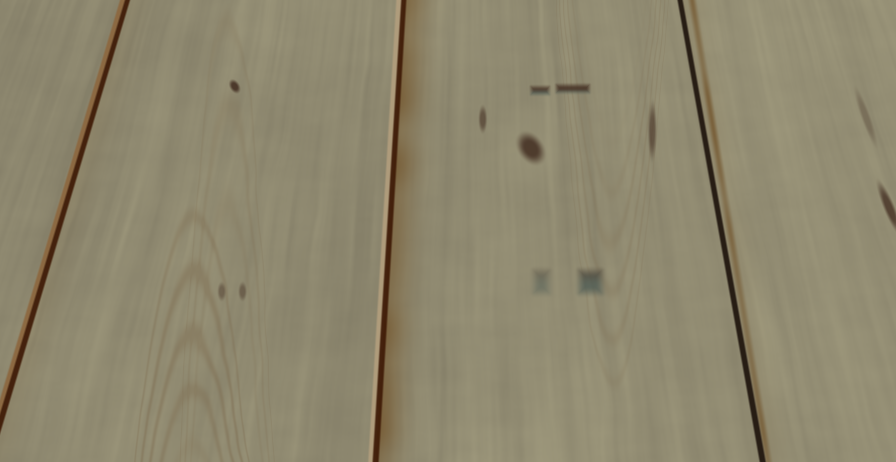
This texture is drawn by a Shadertoy shader. Its source:

```glsl
// Pale wooden planks seen in slight perspective: three fanned seams, soft lengthwise grain,
// arched growth rings, a few knots and stains. Plank coordinates come from a linear fan;
// grain is stretched value noise, marks are soft ellipses and boxes. Unit: canvas height.

const vec3 PALE_WOOD = vec3(0.615, 0.592, 0.482);
const vec3 GREY_WOOD = vec3(0.535, 0.512, 0.420);
const vec3 RING_BROWN = vec3(0.49, 0.42, 0.31);
const vec3 SHADE_BROWN = vec3(0.47, 0.37, 0.22);
const vec3 GAP_RED = vec3(0.25, 0.11, 0.03);
const vec3 GAP_BLACK = vec3(0.13, 0.09, 0.06);
const vec3 LIP_LIGHT = vec3(0.70, 0.62, 0.49);
const vec3 LIP_TAN = vec3(0.55, 0.40, 0.24);
const vec3 KNOT_BROWN = vec3(0.27, 0.19, 0.14);
const vec3 STAIN_TEAL = vec3(0.31, 0.36, 0.33);

float hash(vec2 p) {
    vec3 q = fract(p.xyx * vec3(0.1031, 0.1030, 0.0973));
    q += dot(q, q.yzx + 33.33);
    return fract((q.x + q.y) * q.z);
}

float noise(vec2 p) {
    vec2 i = floor(p), f = fract(p);
    f = f * f * (3.0 - 2.0 * f);
    return mix(mix(hash(i), hash(i + vec2(1, 0)), f.x),
               mix(hash(i + vec2(0, 1)), hash(i + vec2(1, 1)), f.x), f.y);
}

float fbm(vec2 p) {
    float sum = 0.0, amp = 0.5;
    for (int i = 0; i < 4; i++) {
        sum += amp * noise(p);
        p = p * 2.03 + 17.0;
        amp *= 0.5;
    }
    return sum / 0.9375;
}

// Soft vertical line of half width w around d = 0
float line(float d, float w, float soft) {
    return 1.0 - smoothstep(w - soft, w + soft, abs(d));
}

// Soft ellipse; lean shears it sideways
float spot(vec2 p, vec2 radius, float lean) {
    p.x += lean * p.y;
    return 1.0 - smoothstep(0.45, 1.35, length(p / radius));
}

float softBox(vec2 p, vec2 halfSize, float soft) {
    vec2 d = abs(p) - halfSize;
    return 1.0 - smoothstep(-soft, soft, length(max(d, 0.0)) + min(max(d.x, d.y), 0.0));
}

// Nested parabolic growth rings opening downward from p = 0
float arches(vec2 p, float bend, float spacing) {
    float depth = -p.y - bend * p.x * p.x;
    float ring = pow(0.5 + 0.5 * cos(6.2832 * depth / spacing), 3.0);
    return ring * smoothstep(-0.03, 0.02, depth) * (1.0 - smoothstep(0.3, 0.65, depth));
}

void mainImage(out vec4 fragColor, in vec2 fragCoord) {
    vec2 p = fragCoord / iResolution.y;
    p.x *= 1.9394 * iResolution.y / iResolution.x;
    float soft = max(0.003, 0.8 / iResolution.y);

    // Fan of planks: u counts planks, d is the signed distance to the nearest seam
    float fall = 1.0 - p.y;
    float plankWidth = 0.598 + 0.240 * fall;
    float u = (p.x - 0.874 + 0.061 * fall) / plankWidth;
    float plank = floor(u), seam = floor(u + 0.5);
    float d = (u - seam) * plankWidth;

    // Broad tone, lengthwise grain and fine fibres
    vec2 g = vec2(u, p.y) + plank * vec2(0.0, 7.3);
    float warp = fbm(g * vec2(4.0, 3.0)) - 0.5;
    float tone = 0.52 + 0.8 * (fbm(p * 2.6 + 4.0) - 0.5);
    tone += 0.75 * (fbm(vec2(g.x * 24.0 + warp, g.y * 1.3)) - 0.5);
    tone += 0.30 * (noise(vec2(g.x * 75.0 + warp * 3.0, g.y * 5.0)) - 0.5);
    tone += 0.25 * (fbm(p * vec2(13.0, 32.0)) - 0.5);
    tone += 0.12 * plank - 0.2 * smoothstep(0.9, 0.0, p.x) * p.y;
    vec3 col = mix(GREY_WOOD, PALE_WOOD, clamp(tone, -0.15, 1.1));

    // Growth rings: two arches on the left plank, one flipped on the middle plank
    vec2 wobble = vec2(0.025 * warp, 0.08 * warp);
    float leftPlank = line(plank + 1.0, 0.5, 0.1), midPlank = line(plank, 0.5, 0.1);
    float rings = arches(p - vec2(0.417, 0.53) + wobble, 34.0, 0.125) * leftPlank;
    rings += 0.5 * arches(p - vec2(0.49, 0.97) + wobble, 90.0, 0.21) * leftPlank;
    rings += 0.5 * arches((p - vec2(1.325, 0.155) + wobble) * vec2(1, -1), 58.0, 0.11) * midPlank;
    col = mix(col, RING_BROWN, 0.42 * min(rings, 1.0));

    // Knot with a pale halo, then small flecks
    vec2 k = p - vec2(1.149, 0.679);
    col = mix(col, PALE_WOOD, 0.4 * spot(k, vec2(0.07, 0.09), 0.0));
    col = mix(col, KNOT_BROWN, 0.88 * spot(k, vec2(0.025, 0.030), 0.3));
    float flecks = 0.9 * spot(p - vec2(0.508, 0.813), vec2(0.010, 0.013), 0.3);
    flecks += 0.6 * spot(p - vec2(1.045, 0.742), vec2(0.008, 0.026), 0.0);
    flecks += 0.6 * spot(p - vec2(1.412, 0.717), vec2(0.008, 0.055), 0.0);
    flecks += 0.8 * spot(p - vec2(1.925, 0.550), vec2(0.011, 0.050), 0.4);
    flecks += 0.3 * spot(p - vec2(1.874, 0.747), vec2(0.009, 0.055), 0.35);

    // Paired marks: dashes above, square stains below, small dots on the left plank
    for (int i = 0; i < 2; i++) {
        float s = float(i);
        vec2 stain = p - vec2(1.172 + 0.106 * s, 0.390);
        flecks += 0.45 * spot(p - vec2(0.480 + 0.045 * s, 0.369), vec2(0.008, 0.018), 0.0);
        float dash = softBox(p - vec2(1.169 + 0.071 * s, 0.804 + 0.004 * s), vec2(0.019 + 0.016 * s, 0.008), 0.007);
        col = mix(col, mix(STAIN_TEAL, KNOT_BROWN, smoothstep(0.795, 0.810, p.y)), 0.85 * dash);
        vec3 stainColor = mix(STAIN_TEAL, KNOT_BROWN, 0.6 * smoothstep(-0.01, 0.03, stain.y));
        col = mix(col, stainColor, (0.5 + 0.3 * s) * softBox(stain, vec2(0.015 + 0.008 * s, 0.023), 0.014));
    }
    col = mix(col, KNOT_BROWN, min(flecks, 1.0));

    // Seams: brown shade to the right, lit lip to the left, dark gap; each seam differs
    float mid = line(seam, 0.5, 0.1), right = step(0.5, seam);
    float wear = 0.75 + 0.5 * noise(vec2(seam * 9.0, p.y * 14.0));
    float shade = step(0.0, d) * exp(-d * d / 0.0022) * (0.12 + 0.65 * mid);
    col = mix(col, SHADE_BROWN, shade * wear);
    col = mix(col, SHADE_BROWN, 0.75 * right * wear * line(d - 0.012 - 0.014 * p.y, 0.006, 0.006));
    col = mix(col, mix(LIP_TAN, LIP_LIGHT, mid), (1.0 - right) * 0.9 * line(d + 0.010, 0.006, soft));
    col = mix(col, mix(GAP_RED, GAP_BLACK, right), 0.95 * line(d, 0.0055 + 0.001 * fall, soft));

    fragColor = vec4(col, 1.0);
}
```
